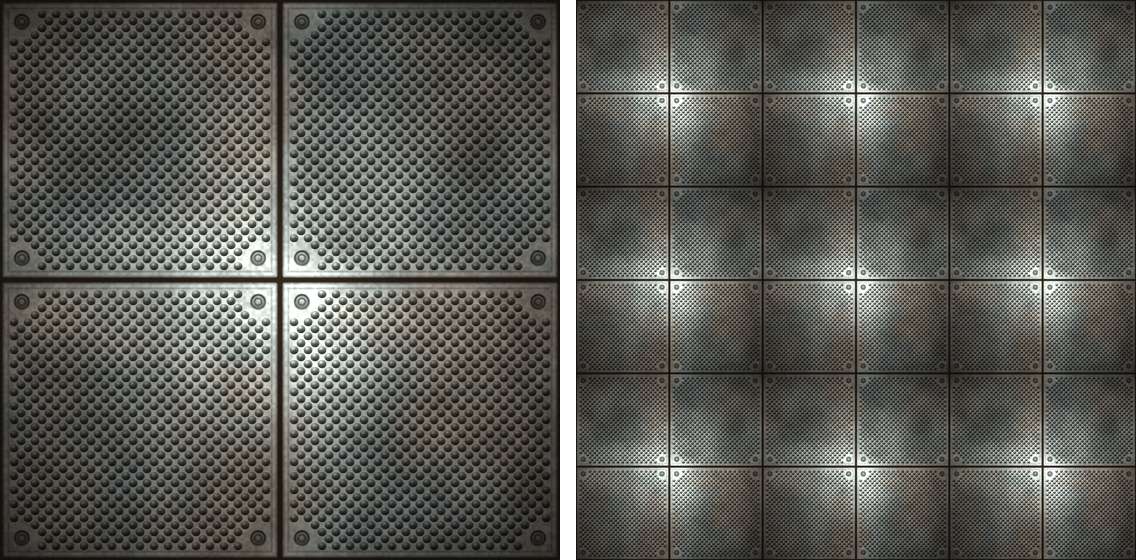
Left: one tile. Right: repeated 3 by 3.
Write a Shadertoy shader that draws this texture.

```glsl
const float PLATES = 2.0;        // plates across and down
const float STUDS = 20.0;        // stud cells across one plate
const float SEAM = 0.009;        // half width of the gap, in plates
const float RIVET_POS = 0.422;   // rivet offset from the plate centre
const vec3 METAL = vec3(1.0, 0.985, 0.94);
const vec3 SEAM_COLOR = vec3(0.16, 0.12, 0.09);
const vec3 WARM = vec3(1.04, 0.985, 0.93);
const vec3 COOL = vec3(0.95, 1.01, 1.02);

float hash(vec2 p) {
    return fract(sin(dot(p, vec2(127.1, 311.7))) * 43758.5453);
}

// Value noise that wraps after a whole number of cells
float wrapNoise(vec2 p, float period) {
    vec2 i = floor(p), f = fract(p);
    f = f * f * (3.0 - 2.0 * f);
    float a = hash(mod(i, period));
    float b = hash(mod(i + vec2(1, 0), period));
    float c = hash(mod(i + vec2(0, 1), period));
    float d = hash(mod(i + vec2(1, 1), period));
    return mix(mix(a, b, f.x), mix(c, d, f.x), f.y);
}

float wrapFbm(vec2 uv, float period) {
    float sum = 0.0, gain = 0.5;
    for (int i = 0; i < 5; i++) {
        sum += gain * wrapNoise(uv * period, period);
        period *= 2.0;
        gain *= 0.5;
    }
    return sum / 0.97;
}

float disc(float r, float radius, float soft) {
    return 1.0 - smoothstep(radius - soft, radius + soft, r);
}

float roundedBox(vec2 p, float halfSize, float radius) {
    vec2 d = abs(p) - halfSize + radius;
    return length(max(d, 0.0)) + min(max(d.x, d.y), 0.0) - radius;
}

// Offset from the nearest point of the staggered lattice
vec2 nearestStud(vec2 s) {
    vec2 a = s - floor(s + 0.5);
    vec2 b = fract(s) - 0.5;
    return dot(a, a) < dot(b, b) ? a : b;
}

float studShade(vec2 offset) {
    vec2 q = offset / vec2(0.34, 0.31);
    float shadow = disc(length(q + vec2(-0.05, 0.2)), 0.8, 0.2);
    vec2 g = q - vec2(-0.2, 0.35);
    float dome = 0.47 + 0.34 * q.y - 0.08 * q.x + 0.45 * exp(-7.0 * dot(g, g));
    return mix(1.14 - 0.5 * shadow, dome, disc(length(q), 0.92, 0.16));
}

// Countersunk rivet: dark groove, collar, inner groove, bright head
float rivetShade(vec2 q, float soft) {
    float r = length(q);
    float slope = q.y / 0.028;
    float shade = mix(1.05, 0.36 - 0.12 * slope, disc(r, 0.028, soft));
    shade = mix(shade, 0.72 + 0.2 * slope, disc(r, 0.0215, soft));
    shade = mix(shade, 0.38, disc(r, 0.0145, soft));
    return mix(shade, 0.85 + 0.5 * slope, disc(r, 0.0095, soft));
}

// Pool of light at the canvas centre, periodic in both axes
float glow(vec2 uv) {
    vec2 s = sin(3.14159265 * (uv - 0.5));
    float d = dot(s, s);
    return 0.27 + 0.2 * (1.0 - 0.5 * d) + 0.56 * exp(-2.6 * d);
}

void mainImage(out vec4 fragColor, in vec2 fragCoord) {
    vec2 uv = fragCoord / iResolution.xy;
    vec2 plate = floor(uv * PLATES);
    vec2 p = fract(uv * PLATES) - 0.5;
    float soft = max(0.0025, PLATES / iResolution.y);

    // Studs inside the rim, clear of the rivets
    vec2 offset = nearestStud(p * STUDS);
    vec2 center = abs(p * STUDS - offset) / STUDS;
    bool inField = max(center.x, center.y) < 0.46;
    bool clear = distance(center, vec2(RIVET_POS)) > 0.055;
    float shade = inField && clear ? studShade(offset) : 1.08;

    // Rivets in the four corners
    vec2 rivet = p - sign(p) * RIVET_POS;
    shade = mix(shade, rivetShade(rivet, soft), disc(length(rivet), 0.032, soft));

    // Raised rim with a faint inner crease and a worn outer edge
    float inside = -roundedBox(p, 0.5 - SEAM, 0.008);
    shade *= 1.0 - 0.22 * exp(-pow((inside - 0.021) / 0.004, 2.0));
    shade *= mix(0.6, 1.0, smoothstep(0.0, 0.012, inside));

    // Grime, grain and tint variation
    float grime = wrapFbm(uv, 7.0);
    float grain = wrapNoise(uv * 190.0, 190.0);
    float tint = wrapFbm(uv + 0.37, 5.0);
    float wear = 0.62 + 0.76 * grime + 0.2 * (grain - 0.5);
    wear *= 0.97 + 0.06 * hash(plate + 4.0);
    vec3 metal = METAL * mix(COOL, WARM, smoothstep(0.3, 0.7, tint));

    // Light the plate and cut the seams
    float light = glow(uv);
    vec3 color = metal * shade * wear * light;
    color = mix(SEAM_COLOR * (0.25 + light), color, smoothstep(-soft, soft, inside));
    fragColor = vec4(clamp(color, 0.0, 1.0), 1.0);
}
```
